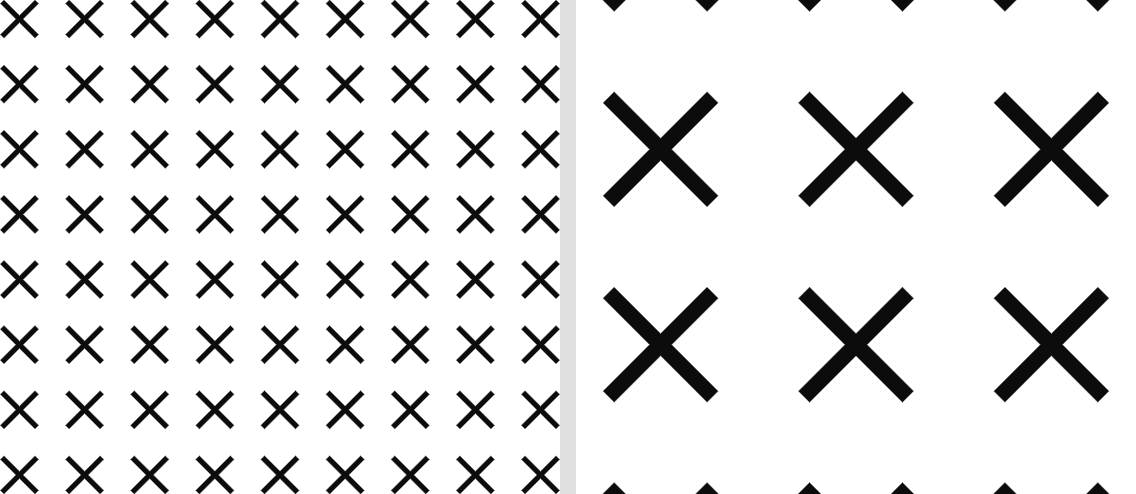
Left, the full canvas; right, a detail of the centre.
Write a WebGL 2 fragment shader that draws this pattern.

```glsl
#version 300 es
precision highp float;
// A 9 by 8 grid of black diagonal crosses on white, centred on the canvas.
// Each cell folds its coordinates so that one square-ended bar, given as a
// box distance, makes both strokes. Lengths are fractions of canvas width.

#define GRID vec2(9.0, 8.0)
#define PITCH 0.1163
#define HALF_LENGTH 0.0438
#define HALF_WIDTH 0.00470
#define EDGE_PIXELS 1.2
#define INK vec3(0.048, 0.048, 0.052)
#define PAPER vec3(1.0)

uniform vec2 u_resolution;
out vec4 fragColor;

float boxDistance(vec2 p, vec2 halfSize) {
    vec2 d = abs(p) - halfSize;
    return length(max(d, 0.0)) + min(max(d.x, d.y), 0.0);
}

// Two equal bars crossing at right angles, turned by 45 degrees
float crossDistance(vec2 p) {
    vec2 q = abs(vec2(p.x + p.y, p.y - p.x)) * inversesqrt(2.0);
    vec2 folded = vec2(max(q.x, q.y), min(q.x, q.y));
    return boxDistance(folded, vec2(HALF_LENGTH, HALF_WIDTH));
}

void main() {
    vec2 p = (gl_FragCoord.xy - 0.5 * u_resolution) / u_resolution.x;

    // Position relative to the centre of the nearest cell
    vec2 cell = (fract(p / PITCH + 0.5 * GRID) - 0.5) * PITCH;

    // Ink coverage with a smoothed edge
    float edge = EDGE_PIXELS / u_resolution.x;
    float coverage = clamp(0.5 - crossDistance(cell) / edge, 0.0, 1.0);

    fragColor = vec4(mix(PAPER, INK, coverage), 1.0);
}
```
